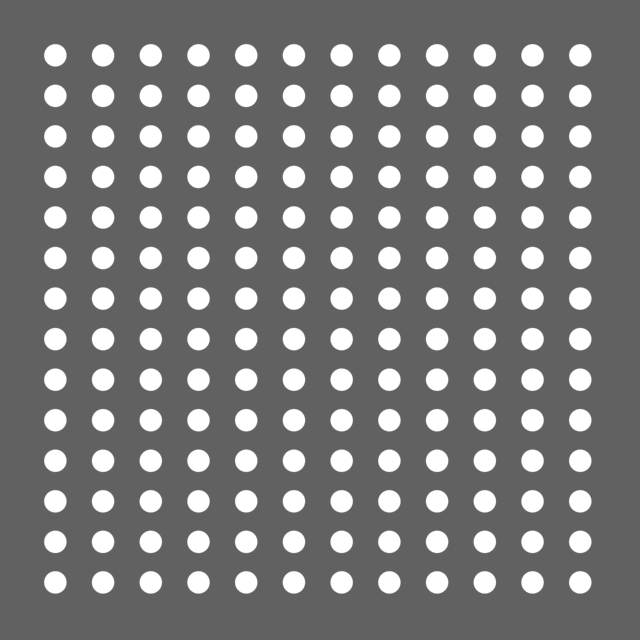
Write a three.js fragment shader that draws this pattern.

```glsl
varying vec2 vUv;

// Signed distance to the closest dot in a bounded grid
float dotGrid(vec2 p, vec2 firstCenter, vec2 spacing, vec2 count, float radius) {
  vec2 offset = p - firstCenter;
  vec2 cell = clamp(floor(offset / spacing + 0.5), vec2(0.0), count - 1.0);
  return length(offset - cell * spacing) - radius;
}

void main() {
  // 12 columns by 14 rows, counted from the lower left
  float d = dotGrid(vUv, vec2(0.0865, 0.09), vec2(0.07456, 0.06335), vec2(12.0, 14.0), 0.0175);

  // White dots with soft edges on flat grey
  float coverage = 1.0 - smoothstep(-0.0013, 0.0013, d);
  gl_FragColor = vec4(mix(vec3(0.38), vec3(1.0), coverage), 1.0);
}
```
